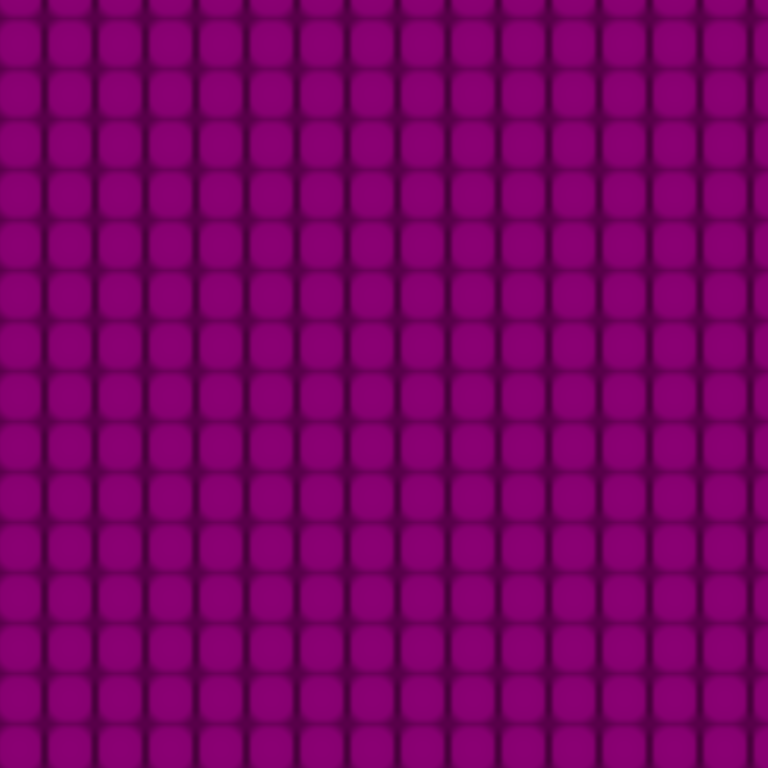
Give the GLSL for this pattern, as a three.js fragment shader.

```glsl
varying vec2 vUv;

// Signed distance to a rounded square that fills its cell
float roundedCell(vec2 p, float radius) {
  vec2 q = abs(p) - (0.5 - radius);
  return length(max(q, 0.0)) + min(max(q.x, q.y), 0.0) - radius;
}

void main() {
  vec2 p = fract((vUv - vec2(0.0582, 0.9759)) * 15.24) - 0.5;
  vec2 a = abs(p);

  // Soft tile, very slightly brighter in the middle
  vec3 tile = mix(vec3(0.54, 0.0, 0.45), vec3(0.525, 0.0, 0.437), smoothstep(0.1, 0.5, length(p)));
  float gap = smoothstep(-0.15, 0.13, roundedCell(p * vec2(1.04, 1.0), 0.42));
  vec3 color = mix(tile, vec3(0.345, 0.0, 0.288), gap);

  // Upright grooves, deepest between the crossings
  float groove = smoothstep(0.37, 0.5, a.x) * (1.0 - smoothstep(0.2, 0.48, a.y));
  color = mix(color, vec3(0.26, 0.0, 0.215), groove * 0.85);

  gl_FragColor = vec4(color, 1.0);
}
```
